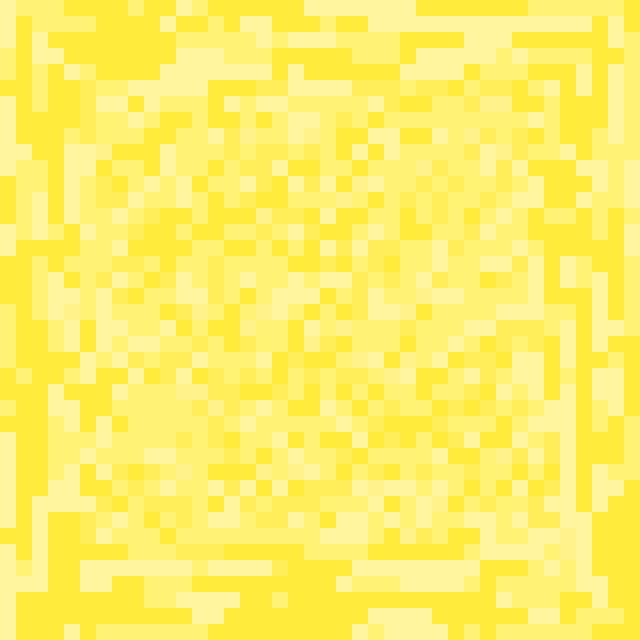
Write a Shadertoy shader that draws this texture.

```glsl
// A yellow mosaic of square tiles: short runs along the borders, finer mixed grains in the middle.

float hash(vec2 p) {
    return fract(sin(dot(p, vec2(127.1, 311.7))) * 43758.5453);
}

// Picks one of five yellows; the two half tones only occur towards the centre.
vec3 palette(float pick, float inner) {
    float deep = mix(0.41, 0.19, inner);
    float amber = deep + 0.18 * inner;
    float lemon = amber + mix(0.27, 0.40, inner);
    float soft = lemon + 0.04 * inner;
    if (pick < deep) return vec3(1.0, 0.92, 0.23);
    if (pick < amber) return vec3(1.0, 0.93, 0.35);
    if (pick < lemon) return vec3(1.0, 0.95, 0.46);
    if (pick < soft) return vec3(1.0, 0.95, 0.54);
    return vec3(1.0, 0.96, 0.62);
}

vec3 tileColor(vec2 tile) {
    vec2 offset = abs(tile - 19.5);
    float ring = max(offset.x, offset.y);
    float inner = 1.0 - smoothstep(11.0, 17.0, ring);

    // Runs follow the nearest border, and lean diagonally in the middle
    vec2 along = offset.y > offset.x ? vec2(1.0, 0.0) : vec2(0.0, 1.0);
    if (ring < 13.0) along = vec2(1.0);

    // Walk back to the tile that starts this run
    float breakChance = mix(0.48, 0.84, inner);
    vec2 start = tile;
    for (int i = 0; i < 7; i++) {
        if (hash(start + 57.3) < breakChance) break;
        start -= along;
    }
    return palette(hash(start + 11.9), inner);
}

void mainImage(out vec4 fragColor, in vec2 fragCoord) {
    // Forty tiles across the height of the canvas
    float pixel = 40.0 / iResolution.y;
    vec2 p = fragCoord * pixel;

    // Blend the four tiles around the nearest grid corner over one pixel
    vec2 corner = floor(p + 0.5);
    vec2 blend = clamp((p - corner) / pixel + 0.5, 0.0, 1.0);
    vec3 lower = mix(tileColor(corner - 1.0), tileColor(corner - vec2(0.0, 1.0)), blend.x);
    vec3 upper = mix(tileColor(corner - vec2(1.0, 0.0)), tileColor(corner), blend.x);
    fragColor = vec4(mix(lower, upper, blend.y), 1.0);
}
```
